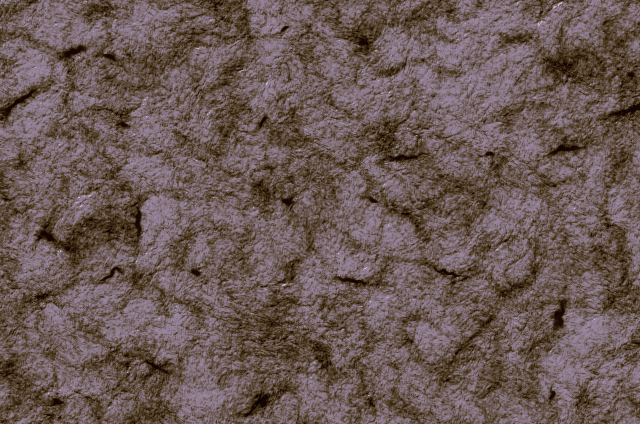
A Shadertoy shader for this texture:

```glsl
// Wet, lumpy mud: a gently warped billow noise gives crumpled lumps with creases,
// lit from above by a height difference, then cut by brown furrows and black slits.
// One tone value per point is turned into colour, from brown hollows to mauve crests.

#define LUMP_SCALE 7.0     // lumps per canvas height
#define OCTAVE_GAIN 0.73   // weight of each finer octave
#define BASE_TONE 0.462    // mean brightness before furrows and slits
#define CREASE_DEPTH 0.48  // darkening in the creases
#define RELIEF 0.72        // strength of the slanting light
#define LIGHT_STEP 0.0036  // distance of the height difference
#define PATCHINESS 0.11    // broad light and dark areas
#define FURROW_DEPTH 0.19  // darkening in the curled furrows
#define GRAIN 0.17         // fine grit
#define SLIT_SCALE 5.0     // slit cells per canvas height
#define SLIT_SHARE 0.68    // share of cells holding a slit
#define GLINT 0.24         // brightness of wet specks

const mat2 OCTAVE_TURN = mat2(0.8, 0.6, -0.6, 0.8);

vec2 hash2(vec2 p) {
    vec2 k = vec2(dot(p, vec2(127.1, 311.7)), dot(p, vec2(269.5, 183.3)));
    return fract(sin(k) * 43758.5453);
}

// Gradient noise, roughly -0.6 to 0.6
float noise(vec2 p) {
    vec2 i = floor(p), f = fract(p);
    vec2 u = f * f * (3.0 - 2.0 * f);
    vec2 o = vec2(1.0, 0.0);
    float a = dot(hash2(i) * 2.0 - 1.0, f);
    float b = dot(hash2(i + o.xy) * 2.0 - 1.0, f - o.xy);
    float c = dot(hash2(i + o.yx) * 2.0 - 1.0, f - o.yx);
    float d = dot(hash2(i + o.xx) * 2.0 - 1.0, f - o.xx);
    return mix(mix(a, b, u.x), mix(c, d, u.x), u.y);
}

vec2 noise2(vec2 p) {
    return vec2(noise(p), noise(p + vec2(37.2, 91.7)));
}

// Bends features into curls without drawing them out
vec2 warp(vec2 p) {
    p += 0.045 * noise2(p * 5.0);
    return p + 0.016 * noise2(p * 19.0 + 5.0);
}

// x: height of the surface, y: openness (0 in creases, 1 on crests)
vec2 mudSurface(vec2 p) {
    vec2 q = warp(p) * LUMP_SCALE;
    float height = 0.0, openness = 0.0, weight = 1.0, total = 0.0;
    for (int i = 0; i < 6; i++) {
        float billow = abs(noise(q));
        height += weight * billow;
        openness += weight * (1.0 - exp(-8.0 * billow));
        total += weight;
        weight *= OCTAVE_GAIN;
        q = OCTAVE_TURN * q * 2.0 + 13.7;
    }
    return vec2(height, openness / total);
}

// Broken curled furrows along the zero lines of two noises
float furrows(vec2 p) {
    vec2 q = warp(p) + 0.010 * noise2(p * 45.0);
    float broad = exp(-16.0 * abs(noise(q * 5.5 + 21.0)));
    float small = exp(-13.0 * abs(noise(q * 12.0 + 77.0)));
    broad *= smoothstep(-0.05, 0.2, noise(p * 7.0 + 63.0));
    small *= smoothstep(-0.02, 0.22, noise(p * 10.0 + 31.0));
    return max(broad, small);
}

// x: black core, y: brown rim of scattered ragged slits
vec2 slits(vec2 p) {
    vec2 q = p + 0.022 * noise2(p * 18.0) + 0.012 * noise2(p * 60.0);
    vec2 cell = floor(q * SLIT_SCALE);
    vec2 mask = vec2(0.0);
    for (int y = -1; y <= 1; y++) {
        for (int x = -1; x <= 1; x++) {
            vec2 id = cell + vec2(x, y);
            vec2 place = hash2(id + 7.3), kind = hash2(id + 51.9);
            vec2 size = hash2(id + 84.1);
            vec2 d = q - (id + 0.1 + 0.8 * place) / SLIT_SCALE;
            // Mostly level, some steep
            float angle = (kind.y - 0.4) * 1.3 + step(0.75, size.y) * 1.4;
            float c = cos(angle), s = sin(angle);
            d = vec2(c * d.x + s * d.y, c * d.y - s * d.x);
            vec2 extent = vec2(mix(0.010, 0.05, size.x * size.x),
                               mix(0.004, 0.008, size.y));
            float r = length(d / extent);
            float present = step(kind.x, SLIT_SHARE);
            vec2 here = 1.0 - smoothstep(vec2(0.5, 0.8), vec2(1.4, 3.2), vec2(r));
            mask = max(mask, present * here);
        }
    }
    return mask;
}

// Brown in the dark, shifting to mauve as it brightens
vec3 mudColour(float tone) {
    float blue = max(0.04 + 0.54 * (tone - 0.16), 0.11 + 1.67 * (tone - 0.29));
    return max(vec3(tone, tone - 0.07, blue), vec3(0.02, 0.015, 0.01));
}

void mainImage(out vec4 fragColor, in vec2 fragCoord) {
    vec2 p = fragCoord / iResolution.y;

    // Relief lit from the upper left
    vec2 surface = mudSurface(p);
    vec2 toLight = normalize(vec2(-0.45, 1.0)) * LIGHT_STEP;
    float slope = surface.x - mudSurface(p + toLight).x;

    // Tone from creases, light, patches, grit, furrows and slits
    float tone = BASE_TONE + CREASE_DEPTH * (surface.y - 0.57) + RELIEF * slope;
    tone += PATCHINESS * noise(p * 4.0 + 40.0);
    tone += GRAIN * (noise(p * 95.0) + noise(OCTAVE_TURN * p * 170.0));
    tone -= FURROW_DEPTH * furrows(p);
    vec2 slit = slits(p);
    tone -= 0.12 * slit.y;
    tone = mix(tone, 0.06, 0.9 * slit.x);

    // Soft ceiling for the crests
    float over = max(tone - 0.49, 0.0);
    tone = min(tone, 0.49) + 0.13 * (1.0 - exp(-over / 0.13));

    // Wet specks on the steepest lit edges
    float speck = smoothstep(0.17, 0.27, slope) * (1.0 - slit.x);
    vec3 colour = mudColour(tone) + GLINT * speck * vec3(1.0, 0.92, 0.8);
    fragColor = vec4(colour, 1.0);
}
```
